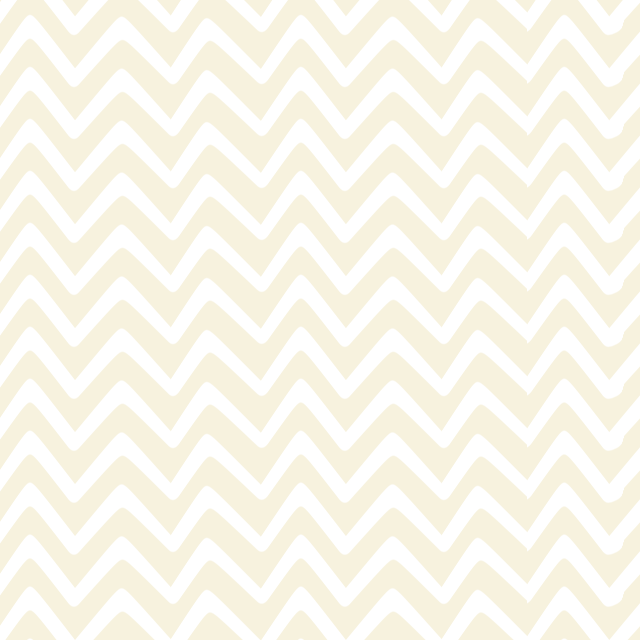
Give the GLSL for this pattern, as a Shadertoy shader.

```glsl
// Hand-cut cream and white chevron stripes with uneven, softly rounded zigzags.

// Drop below a rounded peak; peak = (x, top, left slope, right slope), repeated every tile.
float peakDrop(float x, vec4 peak) {
    float dx = x - peak.x;
    dx -= 5.212 * round(dx / 5.212);
    float slope = dx < 0.0 ? peak.z : peak.w;
    return peak.y + slope * (sqrt(dx * dx + 0.0064) - 0.08);
}

float smoothMin(float a, float b, float k) {
    float h = max(k - abs(a - b), 0.0) / k;
    return min(a, b) - 0.25 * k * h * h;
}

// Three unequal peaks joined by valleys of the given roundness.
float zigzag(float x, vec4 a, vec4 b, vec4 c, float roundness) {
    float edge = smoothMin(peakDrop(x, a), peakDrop(x, b), roundness);
    return smoothMin(edge, peakDrop(x, c), roundness);
}

void mainImage(out vec4 fragColor, in vec2 fragCoord) {
    // One unit is one stripe repeat; y runs downward from the top edge.
    float rows = 12.315;
    vec2 p = fragCoord / iResolution.y;
    p = vec2(p.x, 1.0 - p.y) * rows;

    // The last tile overlaps the one before it slightly.
    float x = p.x + 0.144 * step(10.15, p.x);

    // Upper edge has sharp valleys, lower edge has round ones.
    float upper = zigzag(x, vec4(0.577, 0.287, 1.50, 1.30),
                            vec4(2.341, 0.321, 1.21, 1.125),
                            vec4(3.977, 0.350, 1.54, 1.01), 0.02);
    float lower = zigzag(x, vec4(0.577, 0.746, 1.42, 1.30),
                            vec4(2.357, 0.770, 1.12, 1.00),
                            vec4(4.041, 0.786, 1.45, 0.95), 0.257);

    // Small lip where the strip ends near the right side.
    lower += 0.1 * smoothstep(11.72, 11.94, p.x) * (1.0 - smoothstep(11.96, 12.02, p.x));

    // Stripe coverage with smoothed edges.
    float middle = 0.5 * (upper + lower);
    float inside = 0.5 * (lower - upper) - abs(fract(p.y - middle + 0.5) - 0.5);
    float blur = rows / iResolution.y;
    float stripe = smoothstep(-blur, blur, inside);

    vec3 cream = vec3(0.967, 0.948, 0.872);
    fragColor = vec4(mix(cream, vec3(1.0), stripe), 1.0);
}
```
